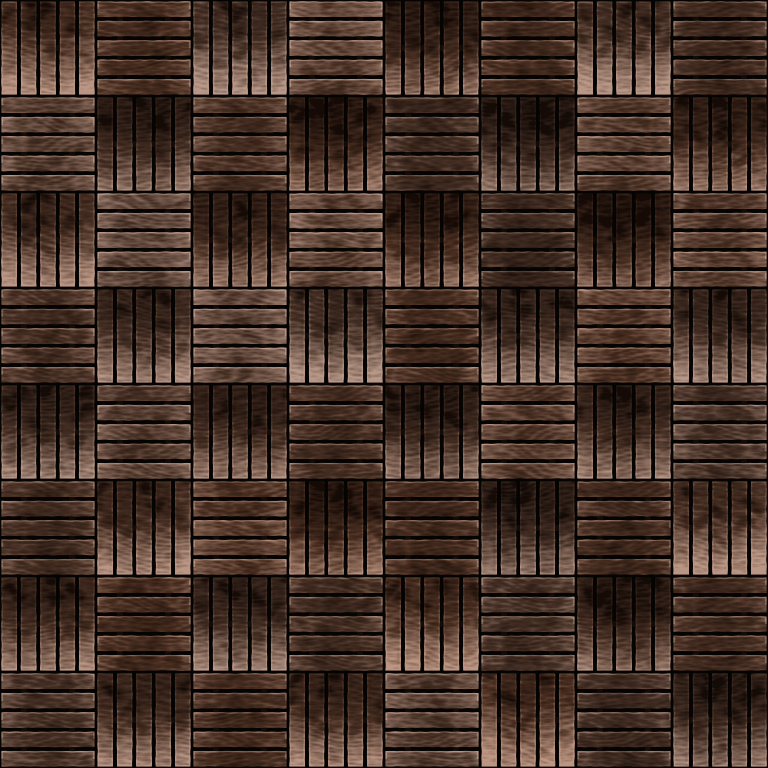
A WebGL 2 fragment shader for this texture:

```glsl
#version 300 es
precision highp float;

uniform vec2 u_resolution;
out vec4 fragColor;

// Layout: TILES per canvas side; the other lengths are in tile widths
const float TILES = 8.0;
const float SLATS = 5.0;
const float PITCH = 0.202;
const float SLAT_HALF = 0.081;
const float END_HALF = 0.485;
const float CORNER = 0.006;
const float RIM_WIDTH = 0.014;

// Wood
const float GRAIN_LINES = 17.0;
const float GRAIN_DEPTH = 0.085;
const float FIBRE_DEPTH = 0.23;
const float STAIN_DEPTH = 0.34;
const float TILE_VARIATION = 0.30;
const float SLAT_VARIATION = 0.10;
const float RIM_LIGHT = 0.34;
const float FOOT_TONE = 1.0;
const float TOP_TONE = 0.27;
const float LEVEL_TONE = 0.53;
const float END_LIGHT = 0.9;

const vec3 GAP = vec3(0.025, 0.016, 0.012);
const vec3 CLIP = vec3(0.15, 0.08, 0.05);
const vec3 DEEP = vec3(0.08, 0.04, 0.022);
const vec3 BROWN = vec3(0.27, 0.18, 0.13);
const vec3 PALE = vec3(0.62, 0.51, 0.45);
const float TAU = 6.2831853;

vec2 hash2(vec2 p) {
    vec3 q = fract(p.xyx * vec3(0.1031, 0.1030, 0.0973));
    q += dot(q, q.yzx + 33.33);
    return fract((q.xx + q.yz) * q.zy);
}

// Distance to the nearest scattered point
float cellular(vec2 p) {
    vec2 cell = floor(p), f = fract(p);
    float nearest = 2.0;
    for (int y = -1; y <= 1; y++)
    for (int x = -1; x <= 1; x++) {
        vec2 o = vec2(x, y);
        nearest = min(nearest, length(o + hash2(cell + o + 50.0) - f));
    }
    return nearest;
}

// Layered sines bent around one knot, lines running sideways
float grain(vec2 p, vec2 seed) {
    vec2 toKnot = (p - seed) * vec2(2.4, 4.5);
    float bend = 0.07 * sin(3.0 * p.x + TAU * seed.x)
               + 0.02 * sin(8.0 * p.x + 5.0 * p.y + TAU * seed.y)
               + 0.14 * exp(-dot(toKnot, toKnot));
    float phase = TAU * GRAIN_LINES * (p.y + bend);
    return 0.6 * sin(phase) + 0.4 * sin(0.43 * phase + 4.0 * p.x);
}

vec3 woodRamp(float tone) {
    vec3 low = mix(DEEP, BROWN, clamp(tone * 2.0, 0.0, 1.0));
    return mix(low, PALE, clamp(tone * 2.0 - 1.0, 0.0, 1.25));
}

void main() {
    vec2 grid = gl_FragCoord.xy / u_resolution * TILES;
    float pixel = TILES / min(u_resolution.x, u_resolution.y);
    vec2 tile = mod(floor(grid), TILES);
    vec2 p = fract(grid);
    bool upright = mod(tile.x + tile.y, 2.0) > 0.5;

    // Slat coordinates: x along, y across
    vec2 q = (upright ? p.yx : p) - 0.5;
    float index = clamp(floor(q.y / PITCH + 0.5), -2.0, 2.0);
    float across = q.y - index * PITCH;
    vec2 tileSeed = hash2(tile + 3.0);
    vec2 slatSeed = hash2(tile * SLATS + vec2(index + 70.0, 13.0));

    // Slat outline with slightly worn edges
    float wear = 0.0025 * sin(31.0 * q.x + TAU * slatSeed.x) * sin(17.0 * q.x + TAU * slatSeed.y);
    vec2 box = abs(vec2(q.x, across)) - vec2(END_HALF, SLAT_HALF + wear) + CORNER;
    float edge = length(max(box, 0.0)) + min(max(box.x, box.y), 0.0) - CORNER;
    float slat = 1.0 - smoothstep(-0.5 * pixel, 0.5 * pixel, edge);

    // Base light: upright tiles fade from dark top to pale foot, level ones brighten to the ends
    float tone = upright ? mix(FOOT_TONE, TOP_TONE, smoothstep(-0.15, 0.85, p.y)) + 0.5 * q.y * q.y
                         : LEVEL_TONE + END_LIGHT * q.x * q.x;
    tone += TILE_VARIATION * (tileSeed.x - 0.5) + SLAT_VARIATION * (slatSeed.x - 0.5);

    // Grain, fibres and dark stains
    vec2 seed = upright ? tileSeed : slatSeed;
    vec2 offset = floor(seed * 90.0);
    tone += GRAIN_DEPTH * grain(p, seed);
    tone += FIBRE_DEPTH * (cellular(p * vec2(9.0, 34.0) + offset) - 0.45);
    vec2 warped = p + 0.04 * sin(p.yx * 19.0 + TAU * seed);
    float stain = 1.0 - smoothstep(0.08, 0.42, cellular(warped * vec2(2.8, 3.6) + offset.yx));
    tone -= STAIN_DEPTH * stain * (upright ? 0.15 + 0.85 * p.y : 0.4);

    // Worn pale rim, strongest on the upper edge of level slats
    float rim = smoothstep(-RIM_WIDTH - pixel, -0.3 * RIM_WIDTH, edge);
    float facing = upright ? 0.5 : 0.55 + 0.45 * sign(across);
    tone += RIM_LIGHT * rim * facing;

    // Some tiles are a little greyer, others redder
    vec3 wood = woodRamp(max(tone, 0.0));
    float grey = dot(wood, vec3(0.3, 0.59, 0.11));
    wood = mix(wood * vec3(1.05, 0.99, 0.96), vec3(grey), 0.22 * tileSeed.y);

    // Small clips joining the slats inside the gaps
    float clipAt = abs(abs(q.x) - (upright ? 0.0 : 0.25));
    float clip = (1.0 - smoothstep(0.025, 0.025 + pixel, clipAt)) * step(abs(q.y), 0.42);
    vec3 base = mix(GAP, CLIP, 0.4 * clip);

    fragColor = vec4(mix(base, wood, slat), 1.0);
}
```
